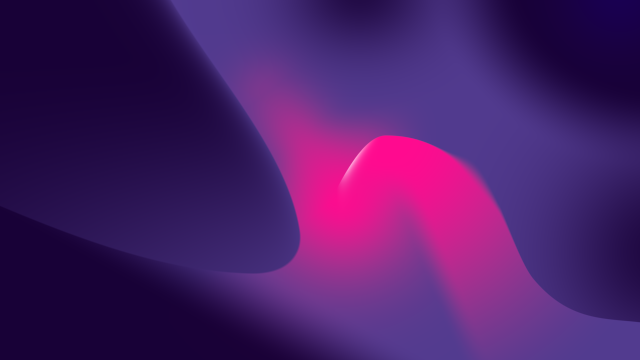
Write a Shadertoy shader that draws this background.

```glsl
#define NIGHT vec3(0.095, 0.005, 0.215)
#define VIOLET vec3(0.32, 0.23, 0.56)
#define HOT_PINK vec3(1.0, 0.04, 0.56)
#define CORNER_BLUE vec3(0.10, 0.0, 0.32)
#define SHINE vec3(1.0, 0.80, 0.93)
#define HEART vec2(0.95, 0.46)
#define CREST vec2(1.072, 0.623)
#define SHINE_WIDTH 0.011
#define RIM_WIDTH 0.035

// Cubic from point a to point b with the given end slopes, flat outside
float cubicArc(float x, vec2 a, vec2 b, float slopeA, float slopeB) {
    float span = b.x - a.x;
    float t = clamp((x - a.x) / span, 0.0, 1.0);
    float u = 1.0 - t;
    return mix(a.y, b.y, t * t * (3.0 - 2.0 * t))
         + span * t * u * (slopeA * u - slopeB * t);
}

float smoothMax(float a, float b, float k) {
    float h = max(k - abs(a - b), 0.0) / k;
    return max(a, b) + h * h * k * 0.25;
}

float bell(float x) {
    return exp(-x * x);
}

// Height of the pink ridge
float ridgeHeight(float x) {
    vec2 shoulder = vec2(1.389, 0.410), foot = vec2(1.481, 0.225);
    if (x < CREST.x) return cubicArc(x, vec2(0.933, 0.470), CREST, 1.9, 0.0);
    if (x < shoulder.x) return cubicArc(x, CREST, shoulder, 0.0, -1.6);
    if (x < foot.x) return cubicArc(x, shoulder, foot, -1.9, -1.2);
    return cubicArc(x, foot, vec2(1.778, 0.104), -1.2, -0.12);
}

// Signed distance to the ridge line, positive above it
float ridgeDistance(vec2 p) {
    float slope = (ridgeHeight(p.x + 0.004) - ridgeHeight(p.x - 0.004)) / 0.008;
    return (p.y - ridgeHeight(p.x)) / sqrt(1.0 + slope * slope);
}

// Violet light behind the ridge, dimmed by soft shadows
float backLight(vec2 p, float above) {
    float light = smoothstep(0.36, 0.58, dot(p, vec2(0.485, 0.874)));
    light *= 1.0 - 0.85 * bell(length((p - vec2(1.0, 1.03)) / vec2(0.20, 0.17)));
    light *= smoothstep(0.38, 0.62, length((p - vec2(1.85, 1.1)) * vec2(0.92, 1.08)));
    return light * (1.0 - 0.9 * above * bell(length(p - vec2(1.85, 0.30)) / 0.30));
}

// Pink glow around the heart with a tail to the upper left
float heartGlow(vec2 p) {
    vec2 tail = vec2(-0.21, 0.28), q = p - HEART;
    float along = clamp(dot(q, tail) / dot(tail, tail), 0.0, 1.0);
    float width = mix(0.23, 0.10, smoothstep(0.0, 0.6, along));
    return bell(length(q - tail * along) / width) * mix(1.0, 0.25, along);
}

// Pink under the ridge, split from the heart by a soft fold
float ridgeGlow(vec2 p, float heart) {
    float crest = 1.0 - smoothstep(0.05, 0.85, length(p - CREST));
    float fold = 1.123 + (0.444 - p.y) * 0.41;
    float side = smoothstep(-0.03, 0.06, p.x - fold);
    side = mix(side, 1.0, smoothstep(0.38, 0.55, p.y));
    return mix(heart, crest, side * smoothstep(0.90, 0.98, p.x));
}

void mainImage(out vec4 fragColor, in vec2 fragCoord) {
    vec2 p = fragCoord / iResolution.y;
    float pixel = 1.0 / iResolution.y;

    // Ridge line, blurred along its right shoulder
    float ridge = ridgeDistance(p);
    float blur = pixel + 0.028 * bell((p.x - 1.32) / 0.06);
    float above = smoothstep(-blur * 0.5, blur, ridge);

    // Violet field and blue corner
    vec3 color = mix(NIGHT, VIOLET, backLight(p, above));
    color = mix(color, CORNER_BLUE, bell(length(p - vec2(1.72, 1.03)) / 0.17));

    // Pink light; green falls off faster than red
    float heart = heartGlow(p);
    float outer = heart * smoothstep(1.22, 1.0, p.x);
    float pink = mix(ridgeGlow(p, heart), outer, above);
    color = mix(color, HOT_PINK, vec3(pink, pink * pink, pink));

    // Bright rim on the left flank of the ridge
    float shine = exp(min(ridge, 0.0) / SHINE_WIDTH) * (1.0 - above);
    shine *= smoothstep(0.933, 0.975, p.x) * smoothstep(1.06, 0.98, p.x);
    color = mix(color, SHINE, 0.85 * shine);

    // Dark leaf on the left, lit along its right rim
    float right = (p.x - cubicArc(p.y, vec2(0.3, 0.837), vec2(1.0, 0.4745), 0.0, -0.6)) * 0.87;
    float bottom = cubicArc(p.x, vec2(0.0, 0.428), vec2(0.72, 0.240), -0.42, 0.0) - p.y;
    float leaf = smoothMax(right, bottom, 0.12);
    float leafLight = smoothstep(0.85, 0.1, p.y) * (0.35 + 0.7 * p.x);
    leafLight = mix(min(leafLight, 1.0), 0.95, 0.9 * exp(min(right, 0.0) / RIM_WIDTH));
    vec3 leafColor = mix(NIGHT, VIOLET * 0.97, leafLight);
    color = mix(leafColor, color, smoothstep(-pixel, pixel, leaf));

    fragColor = vec4(color, 1.0);
}
```
